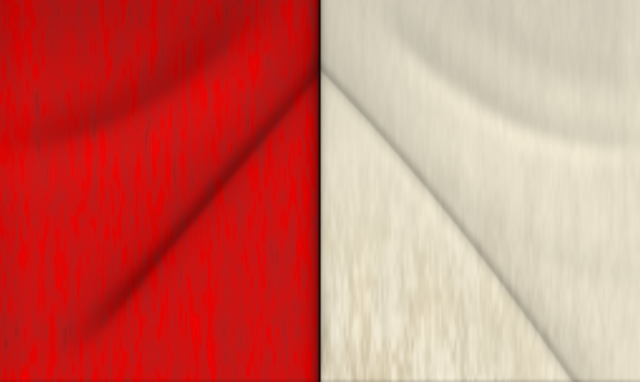
Give the GLSL for this texture, as a WebGL 2 fragment shader.

```glsl
#version 300 es
precision highp float;
// Two hanging cloth panels, red on the left and cream on the right, joined at a dark seam.
// Soft creases follow parabolas, shaded by signed distance; the weave is stretched
// value noise, so its fibres run vertically.

#define SEAM_X 0.5
#define RED_STREAK 0.30
#define CREAM_STREAK 0.06
#define THREAD_DENSITY 88.0
#define CREASE_DEPTH 0.40
#define SEAM_SHADE 0.010

uniform vec2 u_resolution;
out vec4 fragColor;

const float ASPECT = 1.67;
const vec3 RED = vec3(0.80, 0.075, 0.07);
const vec3 RED_VIVID = vec3(0.82, 0.015, 0.01);
const vec3 RED_DUSTY = vec3(0.80, 0.13, 0.125);
const vec3 CREAM = vec3(0.90, 0.87, 0.785);
const vec3 CREAM_GREY = vec3(0.81, 0.785, 0.715);
const vec3 CREAM_TAN = vec3(0.85, 0.79, 0.66);
const vec3 SEAM = vec3(0.07, 0.025, 0.02);

float hash(vec2 cell) {
    uvec2 q = uvec2(ivec2(cell)) * uvec2(1597u, 3812u);
    uint n = (q.x ^ q.y ^ 7919u) * 74763u;
    n = (n ^ (n >> 15)) * 48271u;
    n ^= n >> 13;
    return float(n & 65535u) / 65535.0;
}

float noise(vec2 p) {
    vec2 i = floor(p), f = fract(p);
    f = f * f * (3.0 - 2.0 * f);
    float low = mix(hash(i), hash(i + vec2(1, 0)), f.x);
    float high = mix(hash(i + vec2(0, 1)), hash(i + vec2(1, 1)), f.x);
    return mix(low, high, f.y);
}

// Vertical fibres: each octave is finer, centred on zero.
float fibres(vec2 uv) {
    float sum = 0.0, weight = 0.42;
    vec2 scale = vec2(THREAD_DENSITY, 7.0);
    for (int i = 0; i < 3; i++) {
        sum += weight * (noise(uv * scale + float(i) * 31.0) - 0.5);
        scale *= vec2(1.7, 2.1);
        weight *= 0.95;
    }
    return sum;
}

// Signed distance to y = c.x + c.y * t + c.z * t^2, positive above it.
float curveDistance(vec2 uv, float startX, vec3 c) {
    float t = uv.x - startX;
    float slope = (c.y + 2.0 * c.z * t) / ASPECT;
    return (uv.y - c.x - c.y * t - c.z * t * t) / sqrt(1.0 + slope * slope);
}

// Shade peaking on the curve with separate widths below and above.
float crease(float d, float below, float above) {
    float w = d < 0.0 ? below : above;
    return exp(-d * d / (w * w));
}

vec3 redPanel(vec2 uv, float weave) {
    vec3 col = mix(RED, RED_VIVID, smoothstep(-0.02, 0.30, weave));
    col = mix(col, RED_DUSTY, smoothstep(0.0, 0.30, -weave) * 0.7);
    // Long diagonal crease, fading toward the lower left.
    float d = curveDistance(uv, 0.5, vec3(0.82, 1.95, 0.0));
    float spread = mix(1.5, 1.0, smoothstep(0.1, 0.4, uv.y));
    float shade = 0.62 * crease(d, 0.014 * spread, 0.027 * spread)
                * smoothstep(0.04, 0.26, uv.y) * mix(1.0, 0.75, smoothstep(0.55, 0.8, uv.y));
    shade += 0.22 * crease(d, 0.05, 0.09) * smoothstep(0.0, 0.3, uv.y);
    // Upper crease bends toward the left edge.
    float upper = curveDistance(uv, 0.0, vec3(0.635, 0.0, 2.1));
    shade += 0.40 * crease(upper, 0.030, 0.075) * smoothstep(0.46, 0.28, uv.x)
           * smoothstep(-0.05, 0.14, uv.x);
    shade += 0.28 * smoothstep(0.70, 1.0, uv.y);
    shade -= 0.10 * crease(upper + 0.10, 0.06, 0.05);
    shade += 0.10 * smoothstep(0.05, 0.0, uv.x);
    return col * (1.0 - CREASE_DEPTH * shade) * (1.0 + RED_STREAK * weave);
}

vec3 creamPanel(vec2 uv, float weave) {
    float top = smoothstep(0.58, 1.0, uv.y);
    vec3 col = mix(CREAM, CREAM_GREY, 0.8 * top);
    // Tan fibres gather toward the hem.
    float stain = noise(uv * vec2(30.0, 5.0) + 11.0);
    float low = smoothstep(0.65, 0.0, uv.y) * smoothstep(1.05, 0.55, uv.x);
    col = mix(col, CREAM_TAN, low * smoothstep(0.1, 0.9, stain - 1.2 * weave) * 0.65);
    // Long diagonal crease: crisp below, soft grey above.
    float d = curveDistance(uv, 0.505, vec3(0.815, -1.72, -0.9));
    float shade = 0.36 * crease(d, 0.006, 0.014) + 0.22 * crease(d, 0.018, 0.075);
    shade -= 0.05 * crease(d + 0.035, 0.025, 0.02);
    // Upper drape: a light ridge beneath two shaded hollows.
    float drape = curveDistance(uv, 0.97, vec3(0.635, 0.0, 2.4));
    float drapeFade = smoothstep(0.57, 0.66, uv.x) * mix(1.0, 0.6, smoothstep(0.8, 1.0, uv.x));
    shade += 0.20 * crease(drape, 0.026, 0.055) * drapeFade;
    shade -= 0.12 * crease(drape + 0.05, 0.035, 0.03) * drapeFade;
    shade += 0.09 * crease(drape - 0.17, 0.05, 0.06) * smoothstep(0.66, 0.80, uv.x);
    float lower = curveDistance(uv, 1.0, vec3(0.27, -0.30, 1.7));
    shade += 0.08 * crease(lower, 0.035, 0.06) * smoothstep(0.66, 0.80, uv.x);
    col *= 1.0 - CREASE_DEPTH * shade;
    col = mix(col, CREAM, 0.45 * smoothstep(0.965, 0.99, uv.x));
    return col * (1.0 + CREAM_STREAK * weave * (1.0 + 1.5 * low));
}

void main() {
    vec2 uv = gl_FragCoord.xy / u_resolution;
    float weave = fibres(uv);
    float pixel = 1.0 / u_resolution.x;
    float side = smoothstep(-pixel, pixel, uv.x - SEAM_X);
    vec3 col = mix(redPanel(uv, weave), creamPanel(uv, weave), side);
    // The seam sinks broadly into the red and narrowly into the cream.
    float gap = uv.x - SEAM_X;
    float redShadow = 0.55 * exp(min(gap, 0.0) / SEAM_SHADE);
    float creamShadow = 0.28 * exp(-max(gap, 0.0) / (SEAM_SHADE * 0.6));
    col *= 1.0 - mix(redShadow, creamShadow, side);
    col = mix(col, SEAM, 0.85 * exp(-pow(abs(gap + 0.0006) / 0.0019, 2.0)));
    // Faint darkening along the hem.
    col *= 1.0 - 0.12 * smoothstep(0.012, 0.0, uv.y);
    fragColor = vec4(clamp(col, 0.0, 1.0), 1.0);
}
```
